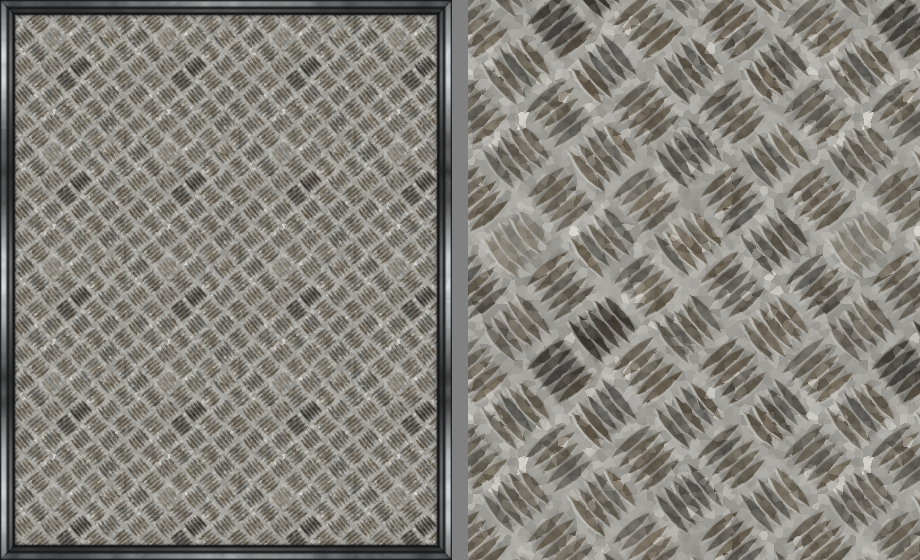
Left: the whole. Right: its middle third, enlarged.
Reproduce this texture procedurally as a Shadertoy shader.

```glsl
// Worn five-bar tread plate in a basket weave, set in a dark bevelled metal frame.
#define PITCH 0.0513        // distance between bar groups of one direction
#define ORIGIN vec2(0.3496, 0.375)
#define WEAR_PERIOD 4.0     // groups before the wear repeats
#define BAR_STEP 0.128
#define BAR_HALF_LENGTH 0.29
#define BAR_HALF_WIDTH 0.053
#define BAR_DIR vec2(0.64, 0.768)
#define FRAME_WIDTH 0.0268
#define GRAIN 10.0          // grit cells per pitch

const vec3 STEEL = vec3(0.645, 0.638, 0.615);
const vec3 GAP   = vec3(0.56, 0.55, 0.525);
const vec3 BAR   = vec3(0.43, 0.415, 0.38);
const vec3 GRIME = vec3(0.27, 0.26, 0.245);
const vec3 GLINT = vec3(0.79, 0.785, 0.76);

float hash(vec2 p) {
    return fract(sin(dot(p, vec2(12.71, 31.17))) * 4375.85);
}

// Tiling cellular noise: x = distance to nearest point, y = random value of that point
vec2 cellular(vec2 p, float period) {
    vec2 cell = floor(p), best = vec2(9.0, 0.0);
    for (int j = -1; j <= 1; j++)
    for (int i = -1; i <= 1; i++) {
        vec2 c = cell + vec2(i, j);
        vec2 w = mod(c, period);
        vec2 point = c + vec2(hash(w + 3.1), hash(w + 7.7));
        float d = length(p - point);
        if (d < best.x) best = vec2(d, hash(w + 11.3));
    }
    return best;
}

// Signed distance to a slim lens lying along x
float lens(vec2 p, float halfLength, float halfWidth) {
    float r = p.x / halfLength;
    return abs(p.y) - halfWidth * (1.0 - r * r);
}

vec3 treadPlate(vec2 q, float px) {
    vec2 g = (q - ORIGIN) / PITCH;
    float aa = px / PITCH;

    // Nearest group: one direction on whole positions, the other on halves
    vec2 whole = round(g), halves = floor(g) + 0.5;
    bool crossed = length(g - halves) < length(g - whole);
    vec2 id = crossed ? halves : whole;
    vec2 d = g - id;
    vec2 turned = vec2(BAR_DIR.y, -BAR_DIR.x);
    vec2 local = vec2(dot(d, BAR_DIR), dot(d, turned));
    if (crossed) local = local.yx;
    vec2 wearId = mod(id, WEAR_PERIOD);
    float groupRnd = hash(wearId + 1.7);

    // Grit and stains share the wear period
    vec2 grit = cellular(g * GRAIN, WEAR_PERIOD * GRAIN);
    vec2 stain = cellular(g * 2.0, WEAR_PERIOD * 2.0);
    float rough = grit.y - 0.5;
    vec3 col = STEEL + 0.13 * rough + 0.05 * (stain.y - 0.5);

    // Five bars with uneven ends
    float k = clamp(round(local.y / BAR_STEP), -2.0, 2.0);
    float barRnd = hash(wearId * 3.0 + k);
    vec2 b = local - vec2((barRnd - 0.5) * 0.05, k * BAR_STEP);
    b.y += 0.018 * rough;
    float len = BAR_HALF_LENGTH * (0.9 + 0.2 * hash(wearId + k * 5.3));
    float bar = lens(b, len, BAR_HALF_WIDTH);

    vec2 box = abs(local) - vec2(0.23, 0.29);
    float group = 1.0 - smoothstep(-0.02, 0.05, max(box.x, box.y));
    col = mix(col, GAP + 0.16 * rough, group * 0.8);

    // Pale rim on the lit flank, then the dark face
    float rim = lens(b + vec2(0.03, crossed ? -0.03 : 0.03), len, 0.05);
    float shine = (1.0 - smoothstep(-aa, aa, rim)) * (0.35 + 0.65 * barRnd);
    col = mix(col, GLINT, shine * (crossed ? 0.45 : 0.75));

    // Darkest and brightest group, once per wear period
    float dark = wearId == vec2(0.0, 3.0) || wearId == vec2(3.5, 3.5) ? 1.0 : 0.0;
    float bright = wearId == vec2(3.0, 2.0) ? 1.0 : 0.0;
    float grime = clamp(0.35 * groupRnd + 0.4 * (grit.x - 0.3) + 0.5 * dark, 0.0, 1.0);
    vec3 face = mix(BAR, GRIME, grime) + 0.14 * rough;
    face += vec3(0.045, 0.015, -0.025) * (barRnd - 0.3);
    face = mix(face, GLINT, 0.3 * bright);
    col = mix(col, face, 1.0 - smoothstep(-aa, aa, bar));

    // Stray scratches and soot
    col += 0.12 * smoothstep(0.93, 1.0, grit.y) * stain.y;
    return col * (1.0 - 0.16 * dark * group);
}

vec3 metalFrame(vec2 q, vec2 size, vec2 edge) {
    bool side = edge.x < edge.y;
    float t = min(edge.x, edge.y) / FRAME_WIDTH;
    float s = side ? q.y - 0.5 * size.y : q.x - 0.5 * size.x;

    // Reflections sweep along each rail
    float sweep = 0.5 + 0.5 * cos(s * 16.5);
    float lit = side ? mix(0.22, 0.8, sweep) : mix(0.25, 0.55, exp(-s * s * 30.0));
    lit += 0.04 * sin(s * 71.0 + 2.0 * sin(s * 33.0));

    // Rounded outer bead, groove, inner bevel, black lip
    float bead = smoothstep(0.0, 0.16, t) * (1.0 - smoothstep(0.32, 0.55, t));
    float bevel = smoothstep(0.52, 0.68, t) * (1.0 - smoothstep(0.74, 0.9, t));
    float v = 0.09 + lit * (0.9 * bead + 0.42 * bevel);
    v += 0.05 * bead * (cellular(q * 90.0, 200.0).y - 0.5);

    // Mitred corners
    float mitre = abs(edge.x - edge.y) / FRAME_WIDTH;
    v *= 0.65 + 0.35 * smoothstep(0.0, 0.12, mitre);
    return v * vec3(0.98, 1.0, 1.01);
}

void mainImage(out vec4 fragColor, in vec2 fragCoord) {
    float px = 1.0 / iResolution.y;
    vec2 size = vec2(iResolution.x * px, 1.0);
    vec2 q = vec2(fragCoord.x * px, 1.0 - fragCoord.y * px);
    vec2 edge = min(q, size - q);
    float inside = min(edge.x, edge.y) - FRAME_WIDTH;

    vec3 plate = treadPlate(q, px) * (1.0 - 0.35 * exp(-max(inside, 0.0) * 350.0));
    vec3 frame = metalFrame(q, size, edge);
    fragColor = vec4(mix(frame, plate, smoothstep(-px, px, inside)), 1.0);
}
```
